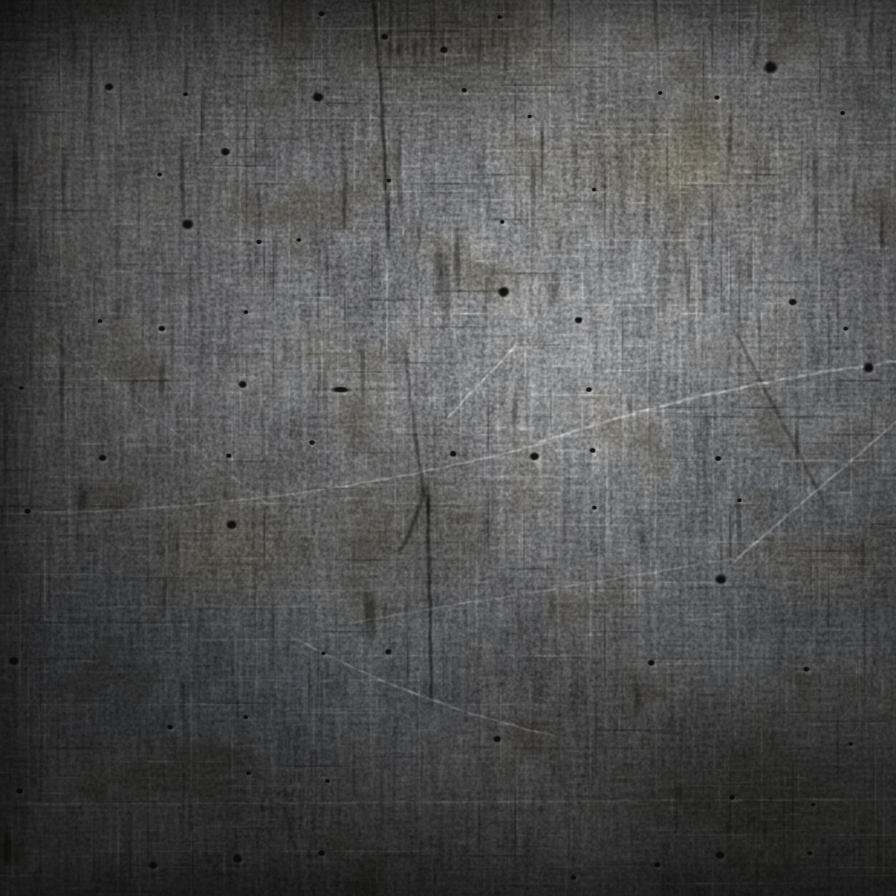
This texture is drawn by a three.js fragment shader. Its source:

```glsl
// Worn dark steel plate: off-centre light, woven grain, stains, scratches and pits.
varying vec2 vUv;

float hash(vec2 cell) {
  return fract(sin(dot(cell, vec2(127.1, 311.7))) * 43758.5);
}

vec2 gradientAt(vec2 cell) {
  float angle = 6.2832 * hash(cell);
  return vec2(cos(angle), sin(angle));
}

// Gradient noise, roughly -0.7 to 0.7
float noise(vec2 p) {
  vec2 i = floor(p), f = fract(p), e = vec2(1.0, 0.0);
  vec2 s = f * f * (3.0 - 2.0 * f);
  float low = mix(dot(gradientAt(i), f), dot(gradientAt(i + e), f - e), s.x);
  float high = mix(dot(gradientAt(i + e.yx), f - e.yx), dot(gradientAt(i + 1.0), f - 1.0), s.x);
  return mix(low, high, s.y);
}

float fbm(vec2 p) {
  float sum = 0.0, gain = 0.6;
  for (int i = 0; i < 5; i++) {
    sum += gain * noise(p);
    p = mat2(1.6, 1.2, -1.2, 1.6) * p + 7.3;
    gain *= 0.55;
  }
  return sum;
}

// Soft elliptical patch
float blob(vec2 p, float x, float y, float w, float h) {
  vec2 q = (p - vec2(x, y)) / vec2(w, h);
  return exp(-dot(q, q));
}

// Line between ends.xy and ends.zw, bowed sideways, tapering at both ends
float scratch(vec2 p, vec4 ends, float bow, float width) {
  vec2 span = ends.zw - ends.xy, q = p - ends.xy;
  float len = length(span);
  vec2 along = span / len;
  float u = dot(q, along) / len;
  float v = dot(q, vec2(-along.y, along.x)) - bow * 4.0 * u * (1.0 - u);
  float taper = smoothstep(0.0, 0.1, u) * smoothstep(0.0, 0.1, 1.0 - u);
  return taper * (1.0 - smoothstep(0.0, width, abs(v)));
}

// Random thin strokes along x, one candidate per cell
float strokes(vec2 p, vec2 cells, float density, float seed) {
  float row = floor(p.y * cells.y);
  float x = p.x * cells.x + 9.0 * hash(vec2(row, seed));
  float chance = hash(vec2(floor(x) + seed, row));
  float across = abs(fract(p.y * cells.y) - 0.5) / cells.y;
  float line = 1.0 - smoothstep(0.0, 0.0021, across);
  return line * sin(3.1416 * fract(x)) * step(1.0 - density, chance) * hash(vec2(row, chance));
}

// Round hole: x is the dark core, y is the lit rim
vec2 pit(vec2 p, vec2 centre, vec2 radius) {
  float core = 1.0 - smoothstep(0.5, 1.3, length((p - centre) / radius));
  float rim = 1.0 - smoothstep(0.6, 1.5, length((p - centre + vec2(-0.002, 0.003)) / radius));
  return vec2(core, rim * (1.0 - core));
}

vec2 scatteredPits(vec2 p, float count) {
  vec2 cell = floor(p * count);
  vec2 centre = (cell + 0.2 + 0.6 * vec2(hash(cell + 11.0), hash(cell + 23.0))) / count;
  float size = 0.0022 + 0.0034 * pow(hash(cell + 41.0), 3.0);
  return pit(p, centre, vec2(size * 1.2, size)) * step(0.62, hash(cell + 3.7));
}

void main() {
  vec2 p = vUv;
  vec2 rough = p + 0.0016 * vec2(noise(p * 60.0), noise(p * 60.0 + 19.0));

  // Light pool and shaded edges
  float light = 0.095 + 0.43 * blob(p, 0.6, 0.66, 0.56, 0.5);
  light *= mix(0.55, 1.0, smoothstep(-0.02, 0.11, 1.0 - p.y + 0.05 * p.x));
  light *= mix(0.75, 1.0, smoothstep(0.0, 0.06, min(p.x, p.y)));

  // Woven grain
  float cloud = fbm(p * 4.0 + 2.0), blotch = fbm(p * 11.0 + 31.0);
  float vertical = noise(p * vec2(210.0, 24.0)) + 0.7 * noise(p * vec2(110.0, 9.0));
  float horizontal = noise(p * vec2(26.0, 220.0) + 50.0);
  float grain = noise(p * 190.0) + noise(p * 310.0 + 8.0);
  float tone = 1.0 + 0.24 * (cloud + grain) + 0.2 * (blotch + vertical) + 0.16 * horizontal;

  // Stains and streaks, broken up by the grain
  float stain = 0.5 * blob(p, 0.5, 0.96, 0.13, 0.07) + 0.35 * blob(p, 0.87, 0.1, 0.14, 0.09)
    + 0.3 * blob(p, 0.47, 0.42, 0.05, 0.07) + 0.3 * smoothstep(0.08, 0.4, blotch - 0.3 * cloud);
  tone *= 1.0 - stain * (0.65 + 0.7 * vertical);
  float streak = smoothstep(0.22, 0.5, noise(p * vec2(95.0, 8.0) + 4.0));
  tone *= 1.0 - 0.35 * streak * smoothstep(-0.1, 0.25, blotch + 0.3 * (p.y - 0.5));

  // Warm rust and cool sheen
  float warm = blob(p, 0.26, 0.38, 0.08, 0.06) + blob(p, 0.91, 0.37, 0.07, 0.04)
    + blob(p, 0.75, 0.82, 0.1, 0.05) + stain + max(blotch, 0.0);
  float cool = 0.2 + blob(p, 0.25, 0.26, 0.19, 0.1) + 0.7 * blob(p, 0.88, 0.4, 0.12, 0.16);
  vec3 tint = 1.0 + warm * vec3(0.04, 0.01, -0.09) + cool * vec3(-0.025, 0.0, 0.06);

  // Pale scratches and dark cracks: fine strokes, then long gouges
  float pale = 0.0, crack = 0.0;
  for (float i = 0.0; i < 2.0; i++) {
    vec2 q = mix(p, p.yx, i);
    pale += 0.5 * strokes(q, vec2(6.0, 110.0), 0.3, 1.0 + i);
    pale += 0.4 * strokes(q, vec2(21.0, 170.0), 0.25, 3.0 + i);
    crack += 0.4 * strokes(q + 0.31, vec2(10.0, 100.0), 0.2, 6.0 + i);
  }
  pale += 0.65 * scratch(rough, vec4(-0.02, 0.428, 0.65, 0.517), -0.025, 0.0025);
  pale += 0.95 * scratch(rough, vec4(0.58, 0.499, 1.05, 0.602), 0.014, 0.003);
  pale += 0.9 * scratch(rough, vec4(1.04, 0.563, 0.8, 0.357), 0.0, 0.0028);
  pale += 0.5 * scratch(rough, vec4(0.84, 0.38, 0.36, 0.3), 0.0, 0.0025);
  pale += 0.9 * scratch(rough, vec4(0.315, 0.295, 0.64, 0.174), -0.013, 0.0027);
  pale += 0.8 * scratch(rough, vec4(0.495, 0.529, 0.58, 0.619), 0.0, 0.0027);
  pale += 0.35 * scratch(rough, vec4(0.02, 0.655, 0.32, 0.42), 0.0, 0.0025);
  pale += 0.5 * scratch(rough, vec4(-0.05, 0.102, 1.05, 0.108), 0.0, 0.0025);
  crack += 0.75 * scratch(rough, vec4(0.414, 1.03, 0.434, 0.71), 0.003, 0.004);
  crack += 0.5 * scratch(rough, vec4(0.452, 0.62, 0.479, 0.42), -0.003, 0.004);
  crack += 0.7 * scratch(rough, vec4(0.477, 0.47, 0.482, 0.2), 0.0, 0.0038);
  crack += 0.6 * scratch(rough, vec4(0.472, 0.46, 0.442, 0.38), 0.006, 0.005);
  crack += 0.4 * scratch(rough, vec4(0.815, 0.64, 0.93, 0.42), 0.0, 0.004);

  // Pits: a random scatter and a few large ones
  vec2 pits = scatteredPits(p, 13.0) + pit(rough, vec2(0.86, 0.925), vec2(0.008, 0.007));
  pits += pit(rough, vec2(0.562, 0.674), vec2(0.006)) + pit(rough, vec2(0.969, 0.59), vec2(0.006));
  pits += pit(rough, vec2(0.38, 0.565), vec2(0.01, 0.0035));

  vec3 colour = light * max(tone, 0.15) * tint * (1.0 - 0.65 * min(crack, 1.0));
  colour += (0.03 + 0.4 * light) * (pale * (0.8 + noise(p * 90.0)) + 0.4 * pits.y);
  colour = mix(colour, vec3(0.025), 0.9 * min(pits.x, 1.0));
  gl_FragColor = vec4(clamp(colour, 0.0, 1.0), 1.0);
}
```
